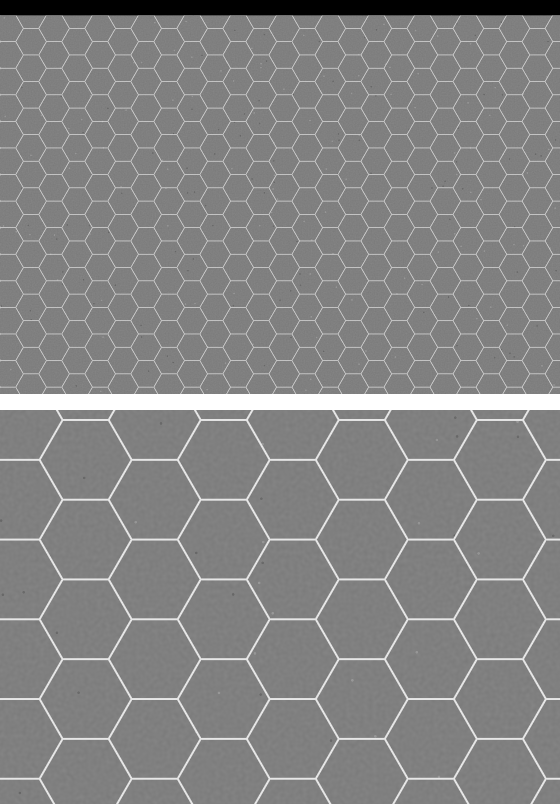
Top: the whole. Bottom: its middle third, enlarged.
Give the GLSL for this pattern, as a Shadertoy shader.

```glsl
// Thin pale honeycomb lines on lightly speckled grey, below a black band.

// Integer hash giving two values in 0..1 per lattice cell
vec2 hash2(vec2 cell) {
    uvec2 v = uvec2(ivec2(cell)) * 1664525u + 1013904223u;
    v.x += v.y * 1664525u;
    v.y += v.x * 1664525u;
    v ^= v >> 16u;
    v.x += v.y * 1664525u;
    v.y += v.x * 1664525u;
    v ^= v >> 16u;
    return vec2(v & 65535u) / 65535.0;
}

float cornerSlope(vec2 cell, vec2 offset) {
    return dot(hash2(cell) * 2.0 - 1.0, offset);
}

float gradientNoise(vec2 p) {
    vec2 cell = floor(p), f = p - cell;
    vec2 u = f * f * f * (f * (f * 6.0 - 15.0) + 10.0);
    vec2 e = vec2(1.0, 0.0);
    float low = mix(cornerSlope(cell, f), cornerSlope(cell + e, f - e), u.x);
    float high = mix(cornerSlope(cell + e.yx, f - e.yx), cornerSlope(cell + 1.0, f - 1.0), u.x);
    return mix(low, high, u.y);
}

// Distance to the nearest side of flat-topped hexagons one unit tall
float honeycombDistance(vec2 p) {
    vec2 period = vec2(sqrt(3.0), 1.0);
    vec2 a = mod(p + 0.5 * period, period) - 0.5 * period;
    vec2 b = mod(p, period) - 0.5 * period;
    vec2 q = abs(dot(a, a) < dot(b, b) ? a : b);
    return 0.5 - max(q.y, dot(q, vec2(0.5 * sqrt(3.0), 0.5)));
}

// Sparse light and dark dots, at most one per cell
float specks(vec2 p, float pixel) {
    vec2 cell = floor(p);
    vec2 center = 0.2 + 0.6 * hash2(cell + 311.0);
    vec2 chance = hash2(cell + 97.0);
    float dot0 = 1.0 - smoothstep(0.04, 0.04 + pixel, length(p - cell - center));
    return dot0 * step(chance.x, 0.05) * (chance.y < 0.5 ? -1.0 : 1.0);
}

void mainImage(out vec4 fragColor, in vec2 fragCoord) {
    vec2 p = fragCoord / iResolution.y;
    float pixel = 1.0 / iResolution.y;

    // Grey ground with fine grain
    float shade = 0.5 + 0.03 * gradientNoise(p * 270.0) + 0.09 * specks(p * 60.0, 60.0 * pixel);

    // Hairline honeycomb, keeping its weight when thinner than a pixel
    float rowHeight = 0.06745, lineWidth = 0.00167;
    float d = rowHeight * honeycombDistance((p - vec2(0.0789, 0.8943)) / rowHeight);
    float line = clamp((0.5 * (lineWidth + pixel) - d) / pixel, 0.0, min(1.0, lineWidth / pixel));
    shade = mix(shade, 0.9, line);

    // Black band along the top
    shade *= clamp((0.9611 - p.y) / pixel + 0.5, 0.0, 1.0);

    fragColor = vec4(vec3(shade), 1.0);
}
```
